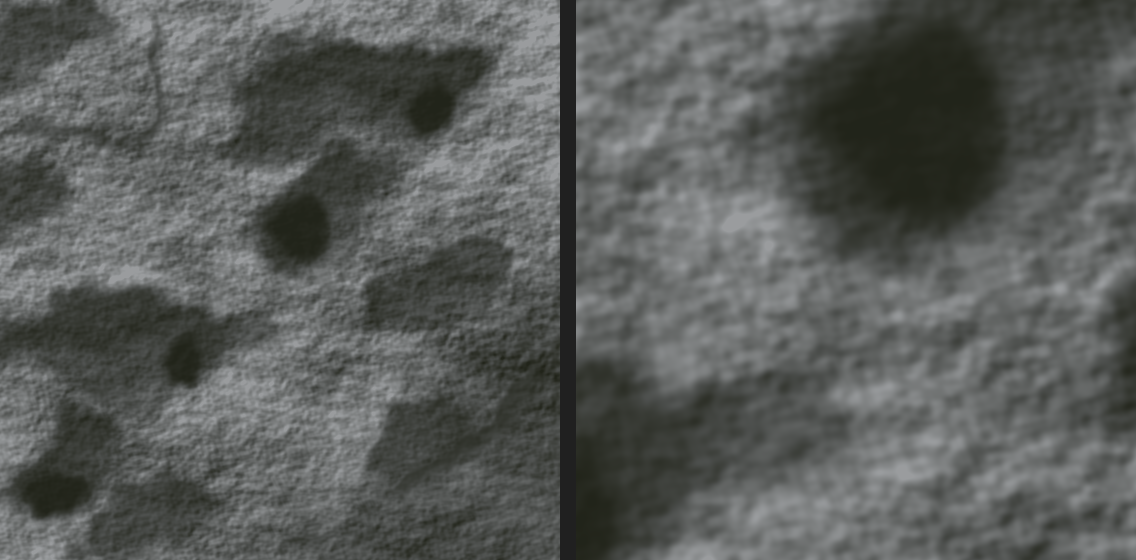
Left: the whole. Right: its middle third, enlarged.
A WebGL 1 fragment shader for this texture:

```glsl
precision highp float;
// Weathered grey stone with a diagonal chain of shadowed hollows and dark holes.

uniform vec2 u_resolution;

const vec3 DEEP = vec3(0.13, 0.14, 0.10);
const vec3 SHADE = vec3(0.29, 0.30, 0.29);
const vec3 LIT = vec3(0.55, 0.56, 0.565);
const vec2 TO_LIGHT = vec2(-0.45, 0.89);

vec2 hash2(vec2 p) {
  vec2 k = vec2(dot(p, vec2(127.1, 311.7)), dot(p, vec2(269.5, 183.3)));
  return fract(sin(k) * 43758.545);
}

mat2 rotation(float angle) {
  float c = cos(angle), s = sin(angle);
  return mat2(c, -s, s, c);
}

float gradientNoise(vec2 p) {
  vec2 cell = floor(p), f = fract(p);
  vec2 u = f * f * f * (f * (f * 6.0 - 15.0) + 10.0);
  float a = dot(hash2(cell) * 2.0 - 1.0, f);
  float b = dot(hash2(cell + vec2(1, 0)) * 2.0 - 1.0, f - vec2(1, 0));
  float c = dot(hash2(cell + vec2(0, 1)) * 2.0 - 1.0, f - vec2(0, 1));
  float d = dot(hash2(cell + vec2(1, 1)) * 2.0 - 1.0, f - vec2(1, 1));
  return mix(mix(a, b, u.x), mix(c, d, u.x), u.y);
}

float fbm(vec2 p) {
  float sum = 0.0, amp = 0.6;
  for (int i = 0; i < 4; i++) {
    sum += amp * gradientNoise(p);
    p = rotation(0.6) * p * 2.03 + 7.3;
    amp *= 0.5;
  }
  return sum;
}

// Slope towards the light, summed over coarse to fine grains.
float relief(vec2 p, vec2 toLight) {
  float sum = 0.0, freq = 9.0, weight = 0.7;
  for (int i = 0; i < 5; i++) {
    vec2 q = p * freq + float(i) * 17.0;
    sum += weight * (gradientNoise(q) - gradientNoise(q + toLight * 0.4));
    freq *= 1.9;
    weight *= i < 3 ? 1.17 : 0.8;
    p = rotation(0.15) * p;
  }
  return sum;
}

// Soft ellipse mask; rough displaces its outline.
float ellipseMask(vec2 p, vec2 radius, float softness, float rough) {
  float d = length(p / radius) + rough;
  return 1.0 - smoothstep(1.0 - softness, 1.0 + softness, d);
}

// Shadow of a hollow, deepest beneath its upper rim.
float hollowShadow(vec2 p, vec2 radius, float angle, float rough) {
  vec2 q = rotation(angle) * p;
  float overhang = mix(0.6, 1.0, smoothstep(-0.9, 0.1, q.y / radius.y));
  return overhang * ellipseMask(q, radius, 0.25, rough);
}

float roundedBox(vec2 p, vec2 halfSize, float corner) {
  vec2 q = abs(p) - halfSize + corner;
  return length(max(q, 0.0)) + min(max(q.x, q.y), 0.0) - corner;
}

// Shadow cast just outside a raised slab, fading away from the light.
float slabShadow(vec2 p, vec2 halfSize, float angle, float reach) {
  mat2 turn = rotation(angle);
  float here = roundedBox(turn * p, halfSize, 0.06);
  float lifted = roundedBox(turn * (p + vec2(-0.7, 0.7) * reach), halfSize, 0.06);
  return smoothstep(-0.006, 0.006, here) * (1.0 - smoothstep(-reach, 0.012, lifted));
}

void main() {
  vec2 p = gl_FragCoord.xy / u_resolution.y;
  float rough = fbm(p * 10.0 + 3.0);
  vec2 warped = p + 0.075 * vec2(fbm(p * 6.0), fbm(p * 6.0 + 31.0));

  float shadow = 0.0, hole = 0.0, flank = 0.0;

  // Chain of holes, alternating diagonal and wide hollows.
  for (int i = 0; i < 4; i++) {
    float n = float(i);
    float wide = mod(n, 2.0);
    vec2 jitter = (hash2(vec2(n, 4.0)) - 0.5) * 0.04;
    vec2 fromHole = warped - vec2(0.09, 0.12) - vec2(0.225, 0.235) * n - jitter;
    vec2 offset = mix(vec2(0.03, 0.035), vec2(-0.11, 0.035), wide);
    vec2 radius = mix(vec2(0.135, 0.08), vec2(0.235, 0.09), wide);
    float pit = hollowShadow(fromHole - offset, radius, 0.75 * (1.0 - wide), rough * 0.7);
    shadow = max(shadow, pit);
    hole = max(hole, ellipseMask(rotation(0.5) * fromHole, vec2(0.05, 0.043), 0.35, rough * 0.4));
    flank += ellipseMask(rotation(0.8) * (fromHole - vec2(0.08, -0.07)), vec2(0.15, 0.06), 0.8, 0.0);
  }

  // Shallow dents spread evenly by a low-discrepancy sequence.
  for (int i = 1; i < 8; i++) {
    float n = float(i);
    vec2 centre = fract(n * vec2(0.7549, 0.5698) + 0.5);
    vec2 radius = mix(vec2(0.10, 0.06), vec2(0.18, 0.10), hash2(vec2(n, 9.0)).x);
    shadow = max(shadow, 0.85 * hollowShadow(warped - centre, radius, 0.4, rough * 1.4));
  }

  // Raised slabs and the dim lower right corner.
  float ledge = slabShadow(warped - vec2(0.10, 0.89), vec2(0.18, 0.12), 0.0, 0.018);
  ledge = max(ledge, slabShadow(warped - vec2(0.78, 0.27), vec2(0.19, 0.07), 0.75, 0.05));
  float dim = smoothstep(0.3, 0.7, p.x - p.y + 0.25 * rough);

  // Lit surface, then successively deeper shadows.
  float grain = relief(rotation(-0.25) * p * vec2(0.9, 1.1), TO_LIGHT);
  float tone = 0.445 + 0.4 * fbm(p * 3.5 + 12.0) + 0.07 * min(flank, 1.0);
  tone += 0.165 * grain;
  tone *= 1.0 - 0.4 * dim;
  tone = mix(tone, 0.195 + 0.05 * grain, shadow * 0.93);
  tone = mix(tone, 0.18, ledge * 0.75);
  tone = mix(tone, 0.13 + 0.015 * grain, hole * 0.92);

  vec3 colour = mix(DEEP, SHADE, clamp((tone - 0.13) / 0.16, 0.0, 1.0));
  colour = mix(colour, LIT, clamp((tone - 0.29) / 0.26, 0.0, 1.2));
  gl_FragColor = vec4(colour, 1.0);
}
```
